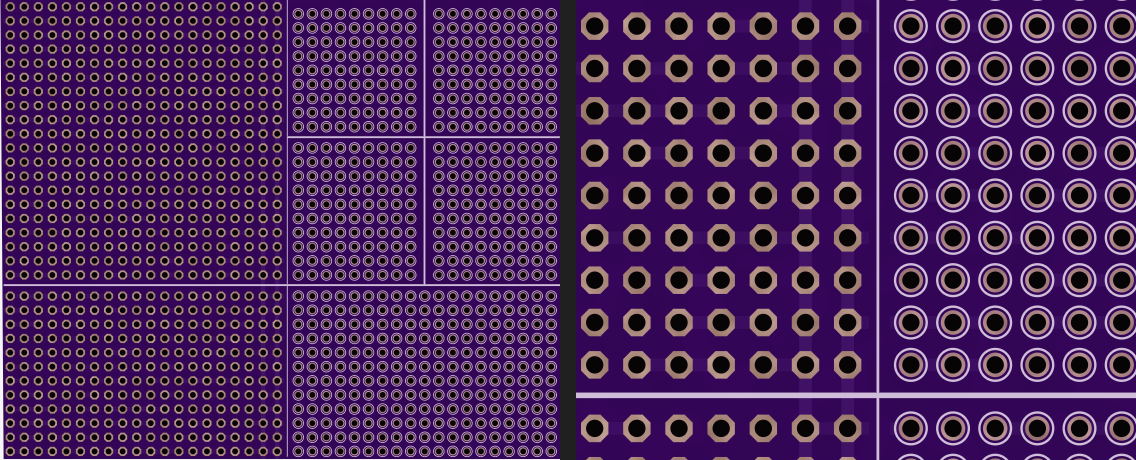
Left, the full canvas; right, a detail of the centre.
A WebGL 1 fragment shader for this pattern:

```glsl
precision highp float;
uniform vec2 u_resolution;

#define GRID_SIZE vec2(39.85, 32.59)
#define FIRST_PAD vec2(0.727, 0.48)
#define HOLE_RADIUS 0.205
#define OCTAGON_RADIUS 0.325
#define ROUND_RADIUS 0.29
#define RING_RADIUS 0.375
#define RING_HALF_WIDTH 0.028
#define LINE_HALF_WIDTH 0.066
#define TRACE_HALF_WIDTH 0.15
#define MASK_COLOR vec3(0.20, 0.02, 0.34)
#define COPPER_COLOR vec3(0.67, 0.54, 0.49)
#define SILK_COLOR vec3(0.81, 0.74, 0.85)

float hash(vec2 p) {
  return fract(sin(dot(p, vec2(12.99, 78.23))) * 43758.5);
}

vec2 gradientAt(vec2 cell) {
  float angle = 6.2832 * hash(cell);
  return vec2(cos(angle), sin(angle));
}

float gradientNoise(vec2 p) {
  vec2 i = floor(p), f = fract(p);
  vec2 w = f * f * f * (f * (f * 6.0 - 15.0) + 10.0);
  vec2 e = vec2(1.0, 0.0);
  float a = dot(gradientAt(i), f);
  float b = dot(gradientAt(i + e.xy), f - e.xy);
  float c = dot(gradientAt(i + e.yx), f - e.yx);
  float d = dot(gradientAt(i + e.xx), f - e.xx);
  return mix(mix(a, b, w.x), mix(c, d, w.x), w.y);
}

float cover(float dist, float pixel) {
  return clamp(0.5 - dist / pixel, 0.0, 1.0);
}

float boxDistance(vec2 p, vec2 lo, vec2 hi) {
  vec2 d = max(lo - p, p - hi);
  return max(d.x, d.y);
}

float octagonDistance(vec2 p, float radius) {
  vec2 a = abs(p);
  return max(max(a.x, a.y), (a.x + a.y) * 0.7071) - radius;
}

// Silkscreen dividers between the panels
float dividerDistance(vec2 p, vec2 split, vec2 subSplit, vec2 edge) {
  vec2 w = vec2(LINE_HALF_WIDTH);
  float d = boxDistance(p, vec2(split.x, -0.42) - w, vec2(split.x, edge.y - 0.25));
  d = min(d, boxDistance(p, vec2(-0.4, split.y) - w, vec2(edge.x, split.y) + w));
  d = min(d, boxDistance(p, vec2(subSplit.x, -0.42) - w, vec2(subSplit.x, split.y) + w));
  return min(d, boxDistance(p, vec2(split.x, subSplit.y) - w,
                            vec2(edge.x - 0.08, subSplit.y) + w));
}

void main() {
  vec2 uv = gl_FragCoord.xy / u_resolution;
  float pixel = GRID_SIZE.y / u_resolution.y;
  vec2 p = vec2(uv.x, 1.0 - uv.y) * GRID_SIZE - FIRST_PAD;
  vec2 edge = GRID_SIZE - FIRST_PAD;
  vec2 split = vec2(19.75, 19.72);
  vec2 subSplit = vec2(29.48, 9.24);

  // Panel bounds around this point
  vec2 side = step(split, p);
  vec2 lo = mix(vec2(-0.5), split, side);
  vec2 hi = mix(split, edge, side);
  vec2 shift = 0.5 * side;
  if (side.x > 0.5 && side.y < 0.5) {
    vec2 subSide = step(subSplit, p);
    lo = mix(vec2(split.x, -0.5), subSplit, subSide);
    hi = mix(subSplit, vec2(edge.x, split.y), subSide);
    shift.y = 0.5 * (1.0 - subSide.y);
  }

  vec2 center = floor(p - shift + 0.5) + shift;
  vec2 local = p - center;
  float present = step(boxDistance(center, lo, hi), -0.2);

  // Solder mask with faint buried traces
  vec3 color = MASK_COLOR * (1.0 + 0.06 * gradientNoise(p * 0.8));
  vec2 link = vec2(floor(p.x - shift.x), center.y);
  float rowTrace = cover(abs(local.y) - TRACE_HALF_WIDTH, pixel);
  rowTrace *= step(0.62, hash(link + 3.7)) * present;
  float columnTrace = cover(abs(local.x) - TRACE_HALF_WIDTH, pixel);
  columnTrace *= step(17.5, center.x) * step(center.x, 19.5) * (1.0 - side.x);
  color += vec3(0.05, 0.05, 0.06) * max(0.65 * rowTrace, columnTrace);

  // Octagonal pads at left, ringed round pads at right
  float radial = length(local);
  float padDist = mix(octagonDistance(local, OCTAGON_RADIUS),
                      radial - ROUND_RADIUS, side.x);
  float ring = cover(abs(radial - RING_RADIUS) - RING_HALF_WIDTH, pixel);
  color = mix(color, SILK_COLOR, ring * side.x * present);

  float wear = 0.07 * (hash(center) - 0.5) + 0.12 * gradientNoise(p * 2.3);
  vec3 copper = COPPER_COLOR + side.x * vec3(0.0, -0.02, 0.03) + wear;
  color = mix(color, copper, cover(padDist, pixel) * present);
  float hole = cover(radial - HOLE_RADIUS, pixel);
  color = mix(color, vec3(0.025, 0.015, 0.02), hole * present);

  // Dividers and the slightly skewed board edge
  float divider = dividerDistance(p, split, subSplit, edge);
  color = mix(color, SILK_COLOR, cover(divider, pixel));
  vec2 corner = p + FIRST_PAD;
  float outside = min(corner.x - 0.03 - 0.007 * corner.y,
                      GRID_SIZE.y - 0.07 - corner.y);
  color = mix(color, vec3(0.96), cover(outside, pixel));

  gl_FragColor = vec4(color, 1.0);
}
```
